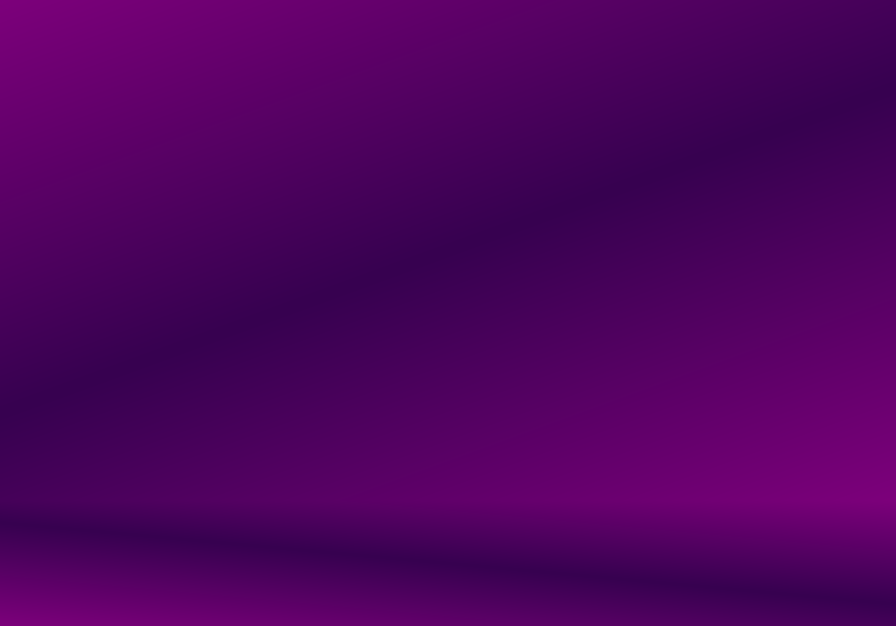
Give the GLSL for this background, as a Shadertoy shader.

```glsl
// Purple studio backdrop: a tilted dark band on a wall, mirrored in a shallow floor.
#define HORIZON 0.2            // floor height, as a share of the canvas
#define TILT 0.349             // slope of the dark band, in radians
#define CREASE 0.012           // softness along the middle of the band
#define SHADOW vec3(0.212, 0.004, 0.312)
#define GLOW vec3(0.488, 0.0, 0.482)

// Height on the wall from 0 to 1; the floor holds the wall flipped and squeezed.
float wallHeight(float y) {
    float above = (y - HORIZON) / (1.0 - HORIZON);
    float below = (HORIZON - y) / HORIZON;
    return y > HORIZON ? above : below;
}

// 0 along the dark band, 1 at the two bright corners of the wall.
float bandDistance(vec2 fromCentre, vec2 halfSize) {
    vec2 across = vec2(-sin(TILT), cos(TILT));
    float reach = dot(halfSize, abs(across));
    float offset = dot(fromCentre, across) / reach;
    return sqrt(offset * offset + CREASE * CREASE);
}

void mainImage(out vec4 fragColor, in vec2 fragCoord) {
    vec2 uv = fragCoord / iResolution.xy;
    float aspect = iResolution.x / iResolution.y;

    // Wall position in units of the canvas height
    vec2 halfSize = 0.5 * vec2(aspect, 1.0 - HORIZON);
    vec2 onWall = vec2(uv.x, wallHeight(uv.y));
    vec2 fromCentre = (onWall * 2.0 - 1.0) * halfSize;

    // Colour rises evenly from the band to the corners
    float light = clamp(bandDistance(fromCentre, halfSize), 0.0, 1.0);
    fragColor = vec4(mix(SHADOW, GLOW, light), 1.0);
}
```
